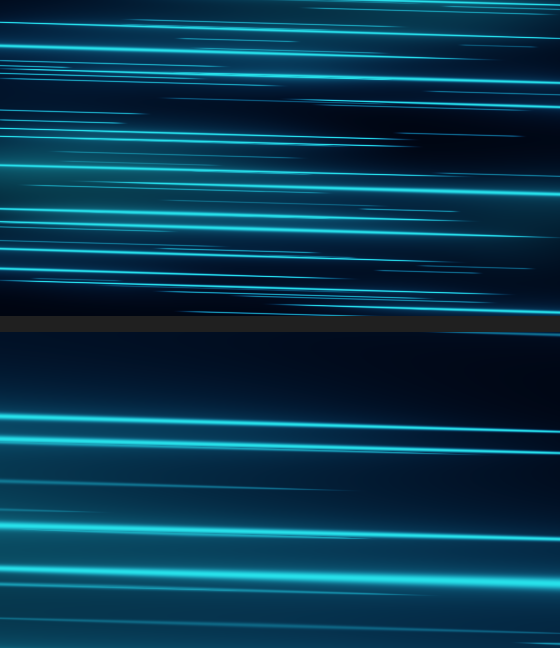
Top: the whole. Bottom: its middle third, enlarged.
Give the GLSL for this background, as a WebGL 1 fragment shader.

```glsl
precision highp float;
// Glowing cyan speed lines on a dark navy field, tilted slightly downhill.
// Two loops scatter tapered streaks (bold with halos, then fine); their light
// joins a soft haze as one energy value, which a colour ramp turns to cyan.
uniform vec2 u_resolution;

const float SLOPE = -0.027;
const int BOLD_COUNT = 16;
const int FINE_COUNT = 42;

float hash(float n) {
  return fract(sin(n * 12.9898 + 4.137) * 43758.5453);
}

float valueNoise(vec2 p) {
  vec2 cell = floor(p);
  vec2 f = fract(p);
  f = f * f * (3.0 - 2.0 * f);
  float n = cell.x + cell.y * 57.0;
  return mix(mix(hash(n), hash(n + 1.0), f.x),
             mix(hash(n + 57.0), hash(n + 58.0), f.x), f.y);
}

// Soft elliptical pool of light
float pool(vec2 p, vec2 centre, vec2 radius) {
  vec2 q = (p - centre) / radius;
  return exp(-dot(q, q));
}

// Scattered centre of streak i, spread evenly over the height
vec2 streakCentre(float i, float count, float seed, float aspect) {
  float y = (i + hash(i + seed)) / count;
  return vec2(aspect * hash(i * 1.7 + seed + 31.0), mix(-0.02, 1.02, y));
}

// x: distance from the streak's axis, y: 1 at its middle down to 0 at its tips
vec2 streakSpace(vec2 p, vec2 centre, float halfLength, float slope) {
  vec2 q = p - centre;
  return vec2(abs(q.y - slope * q.x),
              clamp(1.0 - abs(q.x) / halfLength, 0.0, 1.0));
}

// Opacity of the tapered core, never thinner than about a pixel
float streakCore(vec2 s, float width, float pixel) {
  float w = max(width * pow(s.y, 0.6), 0.7 * pixel);
  return exp(-s.x * s.x / (w * w)) * smoothstep(0.0, 0.25, s.y);
}

// Tight halo plus wide glow
float streakGlow(vec2 s, float strength) {
  float halo = 0.24 * exp(-s.x / 0.011);
  float wide = 0.065 * exp(-s.x * s.x / 0.0040);
  return (halo + wide) * strength * smoothstep(0.0, 0.7, s.y);
}

// Energy to colour: deep blue when dim, cyan when bright
vec3 energyColor(float energy, float teal) {
  float e = clamp(energy, 0.0, 0.9);
  return vec3(0.18 * pow(e, 1.3), e, pow(e, mix(0.69, 0.86, teal)));
}

void main() {
  vec2 p = gl_FragCoord.xy / u_resolution.y;
  float aspect = u_resolution.x / u_resolution.y;
  float pixel = 1.0 / u_resolution.y;

  // Background haze
  float leftPool = pool(p, vec2(0.10 * aspect, 0.42), vec2(0.70, 0.17));
  float topPool = pool(p, vec2(0.70 * aspect, 0.98), vec2(0.85, 0.13));
  float rightPool = pool(p, vec2(0.97 * aspect, 0.30), vec2(0.45, 0.17));
  float bluePool = pool(p, vec2(0.15 * aspect, 0.80), vec2(0.80, 0.16));
  float haze = 0.20 * leftPool + 0.13 * topPool + 0.09 * rightPool
             + 0.06 * bluePool;
  haze *= mix(0.65, 1.35, valueNoise(p * vec2(2.0, 6.0) + 3.0));
  float teal = clamp(0.8 * leftPool + 0.6 * topPool + 0.5 * rightPool, 0.0, 1.0);

  // Unlit hollows
  float hollow = max(pool(p, vec2(0.72 * aspect, 0.62), vec2(0.42, 0.12)),
                     pool(p, vec2(0.40 * aspect, 0.10), vec2(0.40, 0.10)));

  // Bold streaks
  float glow = 0.0;
  float core = 0.0;
  for (int k = 0; k < BOLD_COUNT; k++) {
    float i = float(k);
    vec2 centre = streakCentre(i, float(BOLD_COUNT), 11.0, aspect);
    float size = hash(i + 71.0);
    float halfLength = mix(0.40, 1.30, hash(i + 53.0));
    float slope = SLOPE + 0.006 * (hash(i + 97.0) - 0.5);
    vec2 s = streakSpace(p, centre, halfLength, slope);
    core = max(core, streakCore(s, mix(0.0032, 0.0068, size), pixel));
    glow += streakGlow(s, mix(0.6, 1.25, size));
  }

  // Fine streaks
  for (int k = 0; k < FINE_COUNT; k++) {
    float i = float(k);
    vec2 centre = streakCentre(i, float(FINE_COUNT), 211.0, aspect);
    float halfLength = mix(0.12, 0.50, hash(i + 253.0));
    vec2 s = streakSpace(p, centre, halfLength, SLOPE);
    float opacity = mix(0.25, 0.75, hash(i + 297.0));
    core = max(core, opacity * streakCore(s, 0.0024, pixel));
  }

  float energy = 0.018 + (haze + glow) * (1.0 - 0.75 * hollow);
  energy = mix(energy, 0.88, core);
  gl_FragColor = vec4(energyColor(energy, teal * (1.0 - core)), 1.0);
}
```
